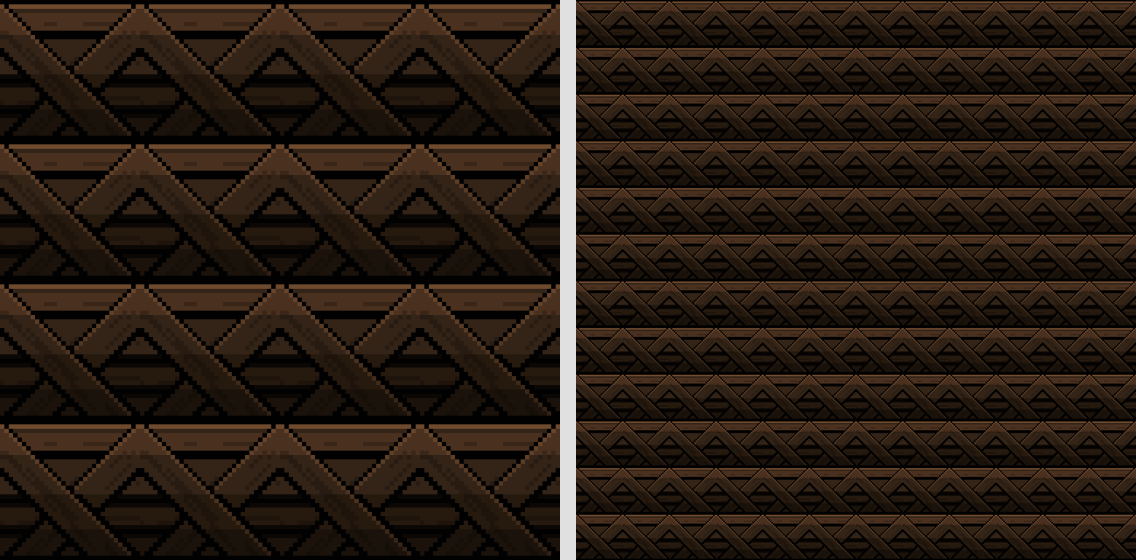
Left: one tile. Right: repeated 3 by 3.
This pattern is drawn by a three.js fragment shader. Its source:

```glsl
// Dark timber trestle: crossed diagonal beams over horizontal planks, in chunky cells.
// Each square tile is a 32 x 32 grid; every cell is shaded by its row and by its
// distance from the beam edges, then cell borders are softened by blending neighbours.
varying vec2 vUv;

const float REPEATS = 4.0;       // tiles across and down
const float CELLS = 32.0;        // cells along one tile side
const float EDGE = 0.12;         // softness of cell borders, in cells
const float BEAM_WIDTH = 11.0;   // lit edge and face, in cells
const float OUTLINE = 2.0;       // dark line under a beam, in cells
const float CROSSING = 16.0;     // row where the beams cross
const float GRAIN_AMOUNT = 0.36; // share of grain slots that are filled
const float GRAIN_SHADE = 0.78;

const vec3 BLACK = vec3(0.008, 0.005, 0.002);
const vec3 GAP = vec3(0.045, 0.028, 0.016);
const vec3 WOOD_TOP = vec3(0.29, 0.19, 0.12);
const vec3 WOOD_UPPER = vec3(0.20, 0.14, 0.09);
const vec3 WOOD_LOWER = vec3(0.15, 0.10, 0.06);
const vec3 WOOD_BOTTOM = vec3(0.105, 0.075, 0.042);
const vec3 RIM_LIGHT = vec3(0.43, 0.29, 0.18);
const vec3 RIM_DIM = vec3(0.18, 0.12, 0.07);

float hash(vec2 p) {
  return fract(sin(dot(p, vec2(127.1, 311.7))) * 43758.5453);
}

// Wood darkens in bands from the top of the tile to its foot.
vec3 woodShade(float row) {
  if (row < 8.0) return WOOD_TOP;
  if (row < 17.0) return WOOD_UPPER;
  if (row < 25.0) return WOOD_LOWER;
  return WOOD_BOTTOM;
}

float grain(float along, float lane, float slotLength) {
  float filled = step(1.0 - GRAIN_AMOUNT, hash(vec2(floor(along / slotLength), lane)));
  return mix(1.0, GRAIN_SHADE, filled);
}

// Horizontal boards with dark gaps and short streaks.
vec3 planks(float x, float row) {
  if (row == 1.0) return RIM_LIGHT;
  if (row == 2.0) return WOOD_UPPER;
  float seam = min(abs(row - 7.5), min(abs(row - 18.0), abs(row - 25.0)));
  if (seam < 0.6) return BLACK;
  if (seam < 1.2) return GAP;
  float lane = mod(row, 9.0);
  float streak = lane > 3.5 && lane < 5.5 ? grain(x + row, row, 3.0) : 1.0;
  return woodShade(row) * streak;
}

// Diagonal beam; depth counts cells below its upper outline.
vec3 beam(vec3 behind, float depth, float along, float row, bool lit) {
  if (depth < 0.0 || depth >= BEAM_WIDTH + OUTLINE) return behind;
  if (depth < 1.0 || depth >= BEAM_WIDTH) return BLACK;
  if (depth < 2.0) return lit ? mix(RIM_LIGHT, RIM_DIM, row / CELLS) : BLACK;
  bool face = depth > 3.5 && depth < 8.5 && row > 6.0;
  return woodShade(row) * (face ? grain(along, depth, 6.0) : 1.0);
}

vec3 cellColor(vec2 cell) {
  vec2 local = mod(cell, CELLS);
  float x = local.x;
  float row = CELLS - 1.0 - local.y;
  if (row < 0.5 || row > CELLS - 1.5) return BLACK;

  vec3 color = planks(x, row);

  // Rear beam falls to the left and loses its lit rim past the crossing.
  float mirrored = CELLS - 1.0 - x;
  color = beam(color, row - mirrored, row + mirrored, row, row < CROSSING);

  // Front beam falls to the right and casts a thin shadow beyond the crossing.
  float depth = row - x;
  if (depth == -1.0 && row > CROSSING) color = BLACK;
  return beam(color, depth, row + x + CELLS, row, true);
}

void main() {
  vec2 p = vUv * REPEATS * CELLS - 0.5;
  vec2 base = floor(p);
  vec2 blend = smoothstep(0.5 - EDGE, 0.5 + EDGE, fract(p));
  vec3 lower = mix(cellColor(base), cellColor(base + vec2(1.0, 0.0)), blend.x);
  vec3 upper = mix(cellColor(base + vec2(0.0, 1.0)), cellColor(base + 1.0), blend.x);
  gl_FragColor = vec4(mix(lower, upper, blend.y), 1.0);
}
```
